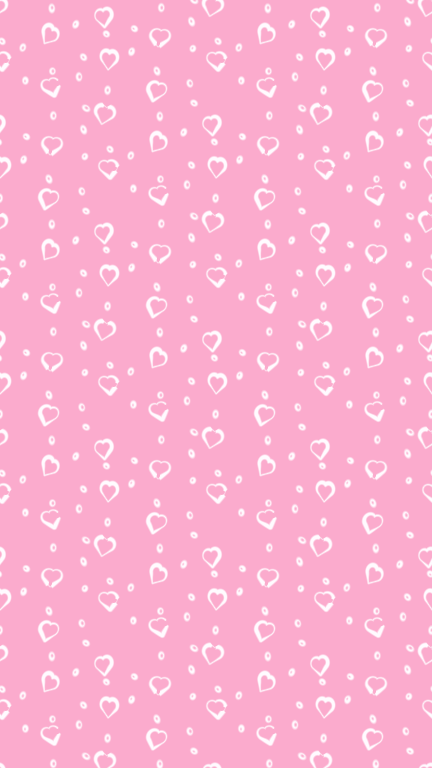
Reproduce this pattern procedurally as a Shadertoy shader.

```glsl
// Hand-drawn white hearts and small ring dots scattered over candy pink.

const vec3 PINK = vec3(0.985, 0.672, 0.802);
const vec3 WHITE = vec3(1.0, 0.985, 1.0);

vec4 hash4(vec2 p) {
    vec4 h = fract(p.xyxy * vec4(0.1031, 0.1030, 0.0973, 0.1099));
    h += dot(h, h.wzxy + 33.33);
    return fract((h.xxyz + h.yzzw) * h.zywx);
}

mat2 rotation(float a) {
    float c = cos(a), s = sin(a);
    return mat2(c, -s, s, c);
}

// Folds a cell index into the eight cells of the repeating tile.
vec2 wrapCell(vec2 id) {
    id -= floor(id.x / 2.0) * vec2(2.0, 3.0);
    return vec2(id.x, mod(id.y, 4.0));
}

// Signed distance to a heart with its tip at the origin and notch at (0, 1).
float heartDistance(vec2 p) {
    p.x = abs(p.x);
    if (p.x + p.y > 1.0) return length(p - vec2(0.25, 0.75)) - 0.3536;
    vec2 notch = p - vec2(0.0, 1.0);
    vec2 side = p - 0.5 * max(p.x + p.y, 0.0);
    return sqrt(min(dot(notch, notch), dot(side, side))) * sign(p.x - p.y);
}

// Brush outline: the stroke swells and thins around the heart.
float heartStroke(vec2 p, vec4 rnd, vec4 style) {
    p = rotation((rnd.z - 0.5) * 1.1) * p;
    float angle = atan(p.y, p.x);
    float size = mix(0.265, 0.3, rnd.w);
    p.y -= (style.x - 0.5) * 0.3 * p.x;
    p.x /= mix(0.82, 1.0, style.y);
    float halfWidth = 0.027 + 0.016 * sin(angle + 6.283 * style.z);
    float gap = smoothstep(0.93, 1.0, cos(angle - 6.283 * style.w));
    halfWidth -= 0.04 * gap * step(0.45, style.y);
    float d = heartDistance(p / size + vec2(0.0, 0.55)) * size;
    return abs(d - 0.012) - halfWidth;
}

// Slanted oval with a small off-centre hole.
float ringDot(vec2 p, vec4 rnd) {
    p = rotation(mix(-0.4, 1.1, rnd.z)) * p;
    vec2 radii = vec2(0.056, mix(0.062, 0.086, rnd.w));
    float oval = (length(p / radii) - 1.0) * radii.x;
    vec2 holeCentre = (rnd.xy - 0.5) * 0.03;
    float hole = length((p - holeCentre) * vec2(1.0, 0.7)) - mix(0.008, 0.024, rnd.x);
    return max(oval, -hole);
}

void mainImage(out vec4 fragColor, in vec2 fragCoord) {
    vec2 p = fragCoord / iResolution.x * 8.0;
    float soft = max(0.022, 6.0 / iResolution.x);

    // Sheared grid: hearts at the nodes, dots halfway between neighbours.
    vec2 base = round(vec2(p.x, p.y + 0.5 * p.x));
    float d = 1.0;
    for (int j = -1; j <= 1; j++) {
        for (int i = -1; i <= 1; i++) {
            vec2 id = base + vec2(i, j);
            vec2 local = p - vec2(id.x, id.y - 0.5 * id.x);
            vec2 key = wrapCell(id) * 7.3 + 11.7;
            vec4 rnd = hash4(key);
            vec2 jitter = (rnd.xy - 0.5) * 0.26;
            d = min(d, heartStroke(local - jitter, rnd, hash4(key + 41.3)));

            for (int k = 0; k < 3; k++) {
                vec2 mid = k == 0 ? vec2(0.0, 0.5) : vec2(0.5, 0.25 * float(2 * k - 3));
                vec4 dotRnd = hash4(key + 83.1 + 19.7 * float(k));
                vec4 dotPlace = hash4(key + 151.9 + 23.3 * float(k));
                if (dotPlace.z < 0.2) continue;
                vec2 shift = (dotPlace.xy - 0.5) * 0.2;
                d = min(d, ringDot(local - mid - shift, dotRnd));
            }
        }
    }

    float ink = 1.0 - smoothstep(-soft, soft, d);
    fragColor = vec4(mix(PINK, WHITE, ink), 1.0);
}
```
